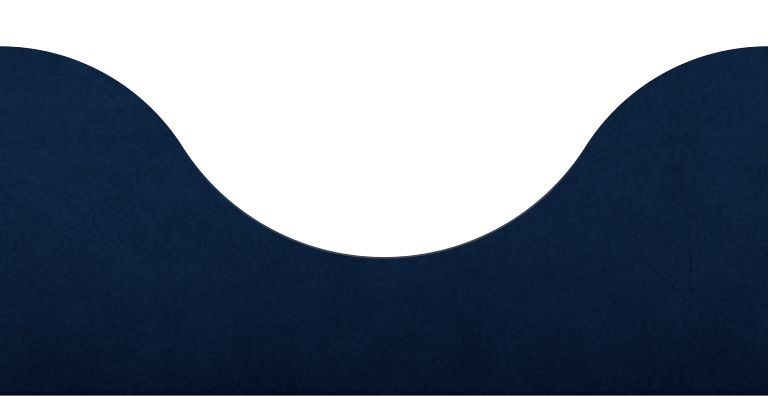
Write a Shadertoy shader that draws this background.

```glsl
// Navy plaster wall with a smooth valley cut out of its white upper edge.

const vec3 WHITE = vec3(1.0);
const vec3 NAVY_SHADOW = vec3(0.020, 0.060, 0.135);
const vec3 NAVY_LIGHT = vec3(0.076, 0.188, 0.318);
const vec3 RIM_GREY = vec3(0.27, 0.33, 0.39);

float hash(vec2 cell) {
    vec3 q = fract(vec3(cell.xyx) * 0.1031);
    q += dot(q, q.yzx + 33.33);
    return fract((q.x + q.y) * q.z);
}

float valueNoise(vec2 p) {
    vec2 cell = floor(p), f = fract(p);
    f = f * f * (3.0 - 2.0 * f);
    float low = mix(hash(cell), hash(cell + vec2(1, 0)), f.x);
    float high = mix(hash(cell + vec2(0, 1)), hash(cell + vec2(1, 1)), f.x);
    return mix(low, high, f.y);
}

float fbm(vec2 p) {
    float sum = 0.0, amplitude = 0.5;
    for (int octave = 0; octave < 5; octave++) {
        sum += amplitude * valueNoise(p);
        p = mat2(1.6, 1.2, -1.2, 1.6) * p + 17.3;
        amplitude *= 0.5;
    }
    return sum;
}

float glow(vec2 p, vec2 centre, vec2 radius) {
    vec2 q = (p - centre) / radius;
    return exp(-dot(q, q));
}

float segmentDistance(vec2 p, vec2 a, vec2 b) {
    vec2 along = b - a;
    float h = clamp(dot(p - a, along) / dot(along, along), 0.0, 1.0);
    return length(p - a - along * h);
}

// Distance to tangent arcs: a central bowl between two hills; negative in the wall
float wallDistance(vec2 p, float bowlRadius, float hillRadius) {
    vec2 q = vec2(abs(p.x - 0.5), p.y);
    float reach = bowlRadius + hillRadius;
    float bowlY = 0.4922;
    float hillY = bowlY - sqrt(reach * reach - 0.25);
    if (q.x < 0.5 * bowlRadius / reach)
        return q.y > bowlY ? bowlRadius : bowlRadius - length(q - vec2(0.0, bowlY));
    return length(vec2(q.x - 0.5, max(q.y - hillY, 0.0))) - hillRadius;
}

// Brightness of the rough wall, 0 in shadow and 1 in light
float plasterTone(vec2 p) {
    float tone = 0.10 + 0.58 * (1.0 - exp(-5.5 * p.y));
    float leftPatch = glow(p, vec2(0.11, 0.30), vec2(0.17, 0.16));
    float rightPatch = glow(p, vec2(0.91, 0.32), vec2(0.15, 0.16));
    tone += 0.09 * leftPatch - 0.02 * rightPatch;

    // Broad mottling, light from above over bumps, and fine grain
    float roughness = 0.12 + leftPatch + 0.55 * rightPatch;
    vec2 lightStep = vec2(-0.0005, 0.0025);
    float relief = fbm(p * 40.0) - fbm((p + lightStep) * 40.0);
    tone += 0.22 * (fbm(p * 18.0 + 5.0) - 0.48);
    tone += 0.95 * roughness * relief;
    tone += 0.24 * (valueNoise(p * 330.0) - 0.5);

    // Faint cracks on the right
    float crack = min(segmentDistance(p, vec2(0.898, 0.22), vec2(0.900, 0.12)),
                      segmentDistance(p, vec2(0.835, 0.18), vec2(0.895, 0.125)));
    tone -= 0.15 * smoothstep(0.003, 0.0, crack);
    return clamp(tone, 0.0, 1.15);
}

void mainImage(out vec4 fragColor, in vec2 fragCoord) {
    vec2 p = fragCoord / iResolution.x;
    float pixel = 1.0 / iResolution.x;
    float d = wallDistance(p, 0.3112, 0.2816);

    vec3 color = mix(NAVY_SHADOW, NAVY_LIGHT, plasterTone(p));
    color *= mix(0.6, 1.0, smoothstep(0.0, 0.010, p.y));

    // Grey rim along the bowl, fading towards its left side
    float rim = smoothstep(-0.0032, -0.0012, d);
    rim *= smoothstep(0.28, 0.20, abs(p.x - 0.5));
    rim *= mix(0.55, 0.85, smoothstep(0.30, 0.45, p.x));
    color = mix(color, RIM_GREY, rim);

    // White space above the wall and a faint hairline below it
    float outside = smoothstep(-0.6 * pixel, 0.6 * pixel, d);
    outside = max(outside, 0.4 * (1.0 - smoothstep(0.0006, 0.0018, p.y)));
    fragColor = vec4(mix(color, WHITE, outside), 1.0);
}
```
